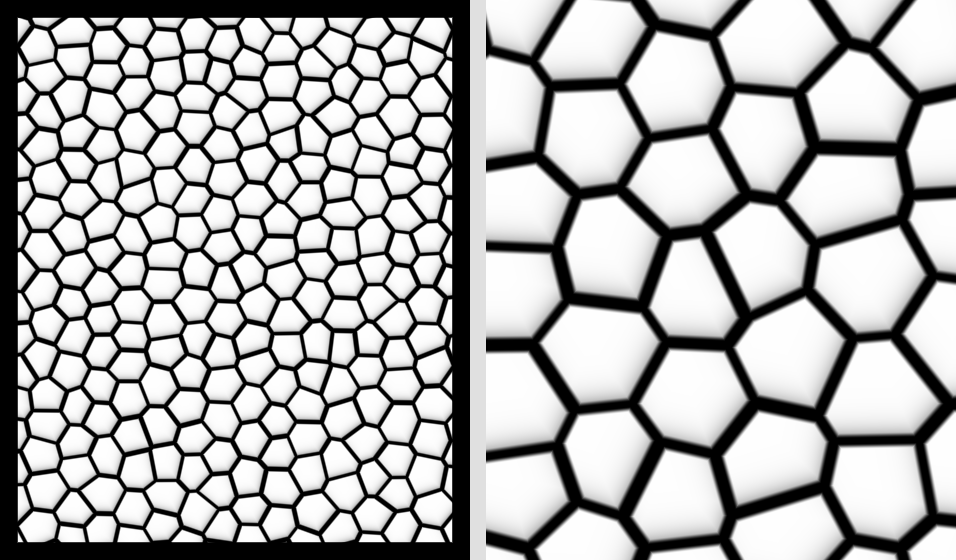
Left, the full canvas; right, a detail of the centre.
Reproduce this pattern procedurally as a Shadertoy shader.

```glsl
// Irregular honeycomb of white cells with black walls inside a black frame.
// A jittered hexagonal lattice gives a Voronoi diagram; distances to the cell
// walls give the ink lines and a soft inner shadow at the lower right.

const float CELL_HEIGHT = 0.0612;     // lattice pitch, in canvas heights
const float JITTER = 0.44;            // full range of seed offset, in pitches
const float WALL_HALF_WIDTH = 0.0038;
const float EDGE_SOFTNESS = 0.0017;
const float FRAME_WIDTH = 0.0316;
const float SHADOW_STRENGTH = 0.32;
const float SHADOW_REACH = 0.0055;
const vec2 SHADOW_DIRECTION = vec2(0.5, -0.866);
const vec3 INK = vec3(0.0);
const vec3 PAPER = vec3(0.996);

float hash(vec2 p) {
    return fract(sin(dot(p, vec2(127.1, 311.7))) * 43758.5453);
}

vec2 hash2(vec2 p) {
    return vec2(hash(p), hash(p + vec2(37.2, 17.9)));
}

// Every second column is shifted by half a cell.
float columnShift(float column) {
    return 0.5 * mod(column, 2.0);
}

vec2 latticeCell(vec2 p, float pitch) {
    vec2 q = p / (pitch * vec2(0.866, 1.0));
    float column = floor(q.x);
    return vec2(column, floor(q.y - columnShift(column)));
}

vec2 seedPoint(vec2 cell, float pitch, float jitter) {
    vec2 center = cell + vec2(0.5, 0.5 + columnShift(cell.x));
    return pitch * (center * vec2(0.866, 1.0) + jitter * (hash2(cell) - 0.5));
}

vec2 nearestCell(vec2 p, float pitch, float jitter) {
    vec2 base = latticeCell(p, pitch);
    vec2 nearest = base;
    float best = 1e5;
    for (int j = -2; j <= 2; j++)
    for (int i = -2; i <= 2; i++) {
        vec2 cell = base + vec2(i, j);
        float d = distance(p, seedPoint(cell, pitch, jitter));
        if (d < best) {
            best = d;
            nearest = cell;
        }
    }
    return nearest;
}

// Returns the gap to the closest wall (x) and the inner shadow (y).
vec2 wallAndShadow(vec2 p, float pitch, float jitter, float halfWidth) {
    vec2 home = nearestCell(p, pitch, jitter);
    vec2 homeSeed = seedPoint(home, pitch, jitter);
    float gap = 1e5;
    float shadow = 0.0;
    for (int j = -2; j <= 2; j++)
    for (int i = -2; i <= 2; i++) {
        if (i == 0 && j == 0) continue;
        vec2 cell = home + vec2(i, j);
        vec2 seed = seedPoint(cell, pitch, jitter);
        vec2 normal = normalize(seed - homeSeed);
        float toWall = dot(0.5 * (seed + homeSeed) - p, normal);

        // The sum of both cells gives each shared wall one thickness.
        float thickness = halfWidth * mix(0.75, 1.2, hash(home + cell));
        float wallGap = toWall - thickness;
        gap = min(gap, wallGap);

        float facing = clamp(dot(normal, SHADOW_DIRECTION) + 0.1, 0.0, 1.0);
        shadow = max(shadow, facing * exp(-max(wallGap, 0.0) / SHADOW_REACH));
    }
    return vec2(gap, shadow);
}

// Positive inside the frame opening, negative on the frame.
float openingDistance(vec2 p, vec2 canvas, float border) {
    vec2 d = min(p, canvas - p) - border;
    return min(d.x, d.y);
}

void mainImage(out vec4 fragColor, in vec2 fragCoord) {
    vec2 p = fragCoord / iResolution.y;
    vec2 canvas = iResolution.xy / iResolution.y;
    float pixel = 1.0 / iResolution.y;

    // Cells: paper, inner shadow, then walls
    vec2 wall = wallAndShadow(p, CELL_HEIGHT, JITTER, WALL_HALF_WIDTH);
    vec3 color = PAPER * (1.0 - SHADOW_STRENGTH * wall.y);
    float softness = max(EDGE_SOFTNESS, 0.7 * pixel);
    color = mix(INK, color, smoothstep(-softness, softness, wall.x));

    // Frame
    float opening = openingDistance(p, canvas, FRAME_WIDTH);
    color = mix(INK, color, smoothstep(-0.5 * pixel, 0.5 * pixel, opening));

    fragColor = vec4(color, 1.0);
}
```
